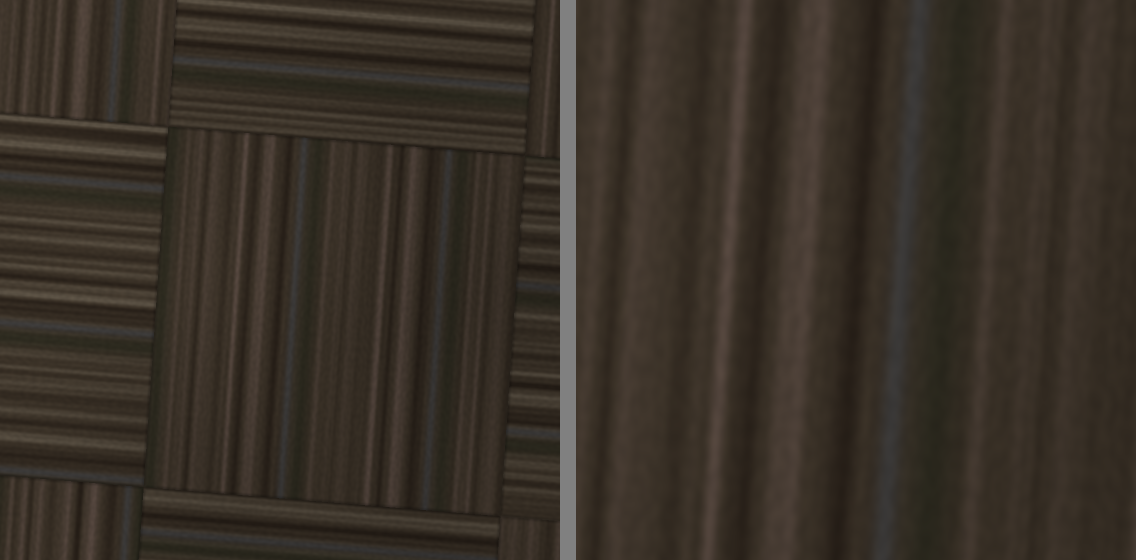
Left: the whole. Right: its middle third, enlarged.
A WebGL 2 fragment shader for this texture:

```glsl
#version 300 es
precision highp float;
// Dim brown carpet tiles laid checkerwise, their yarn stripes turning a quarter between neighbours.

uniform vec2 u_resolution;
out vec4 fragColor;

// Layout: one tile's lower left corner and its two slightly skewed edges
const vec2 TILE_ORIGIN = vec2(0.2565, 0.130);
const mat2 TILE_EDGES = mat2(0.637, -0.052, 0.044, 0.644);

// Stripe motif, in tile widths
const float MOTIF = 0.405;
const vec2 CELL_SHIFT = vec2(0.11, 0.06);
const float TURNED_SHIFT = 0.32;
const float YARN_FREQ = 58.0;
const float SEAM_WIDTH = 0.010;

// Colours
const vec3 BASE = vec3(0.222, 0.188, 0.148);
const vec3 DARK = vec3(0.145, 0.115, 0.088);
const vec3 TAN = vec3(0.325, 0.290, 0.242);
const vec3 ROSE = vec3(0.315, 0.262, 0.230);
const vec3 SLATE = vec3(0.232, 0.230, 0.232);
const vec3 MOSS = vec3(0.150, 0.148, 0.105);

// Each band: centre, half width, strength (negative is dark)
const int BAND_COUNT = 9;
const vec3 BANDS[BAND_COUNT] = vec3[](
    vec3(0.060, 0.008, 0.45), vec3(0.095, 0.008, 0.50),
    vec3(0.140, 0.014, 0.45), vec3(0.180, 0.009, -0.35),
    vec3(0.220, 0.008, 0.95), vec3(0.252, 0.012, -0.70),
    vec3(0.290, 0.018, 0.85), vec3(0.338, 0.022, -0.65),
    vec3(0.115, 0.006, -0.40));

float hash(vec2 p) {
    vec3 q = fract(p.xyx * 0.1031);
    q += dot(q, q.yzx + 33.33);
    return fract((q.x + q.y) * q.z);
}

vec2 randomGradient(vec2 p) {
    float angle = 6.2832 * hash(p);
    return vec2(cos(angle), sin(angle));
}

float gradientNoise(vec2 p) {
    vec2 i = floor(p), f = p - i;
    vec2 w = f * f * f * (f * (f * 6.0 - 15.0) + 10.0);
    float a = dot(randomGradient(i), f);
    float b = dot(randomGradient(i + vec2(1, 0)), f - vec2(1, 0));
    float c = dot(randomGradient(i + vec2(0, 1)), f - vec2(0, 1));
    float d = dot(randomGradient(i + vec2(1, 1)), f - vec2(1, 1));
    return mix(mix(a, b, w.x), mix(c, d, w.x), w.y);
}

// Soft stripe that wraps with the motif
float stripe(float x, float centre, float halfWidth) {
    float d = x - centre;
    d -= MOTIF * round(d / MOTIF);
    return exp(-d * d / (halfWidth * halfWidth));
}

vec3 carpet(vec2 p) {
    vec2 tile = inverse(TILE_EDGES) * (p - TILE_ORIGIN);
    vec2 cell = floor(tile), local = tile - cell;
    float turned = mod(cell.x + cell.y, 2.0);
    // x runs across the stripes, y along them
    vec2 yarn = turned > 0.5 ? vec2(1.0 - local.y, local.x) : local;
    float x = yarn.x + dot(cell, CELL_SHIFT) + turned * TURNED_SHIFT;

    // Main bands, then irregular fine yarns that differ in every tile
    float tone = 0.0;
    for (int i = 0; i < BAND_COUNT; i++) {
        tone += BANDS[i].z * stripe(x, BANDS[i].x, BANDS[i].y);
    }
    float seed = 37.0 * hash(cell + 50.0);
    float fine = gradientNoise(vec2(yarn.x * YARN_FREQ + seed, seed + yarn.y * 0.4));
    tone += fine * mix(0.75, 1.25, turned);

    vec3 light = mix(ROSE, TAN, turned);
    vec3 color = mix(BASE, light, clamp(tone, 0.0, 1.1));
    color = mix(color, DARK, clamp(-tone, 0.0, 1.0));
    color = mix(color, MOSS, 0.75 * stripe(x, 0.016, 0.022));
    color = mix(color, SLATE, 0.85 * stripe(x, 0.383, 0.011));

    // Woven grain and broad fading
    float grain = gradientNoise(vec2(yarn.x * 100.0, yarn.y * 65.0) + seed);
    float fade = gradientNoise(p * 3.0 + 8.0);
    color *= 1.0 + 0.10 * grain + 0.08 * fade;

    // Narrow shaded joint between tiles
    vec2 edge = min(local, 1.0 - local);
    float seam = 1.0 - smoothstep(0.0, SEAM_WIDTH, min(edge.x, edge.y));
    return color * (1.0 - 0.22 * seam);
}

void main() {
    // Four samples per pixel smooth the tile edges
    vec3 color = vec3(0.0);
    for (int i = 0; i < 4; i++) {
        vec2 offset = vec2(i % 2, i / 2) * 0.5 - 0.25;
        color += 0.25 * carpet((gl_FragCoord.xy + offset) / u_resolution.y);
    }
    // Light falls off toward the lower right
    vec2 uv = gl_FragCoord.xy / u_resolution;
    color *= 1.04 - 0.14 * smoothstep(0.3, 1.3, uv.x + 0.6 * (1.0 - uv.y));
    fragColor = vec4(color, 1.0);
}
```
